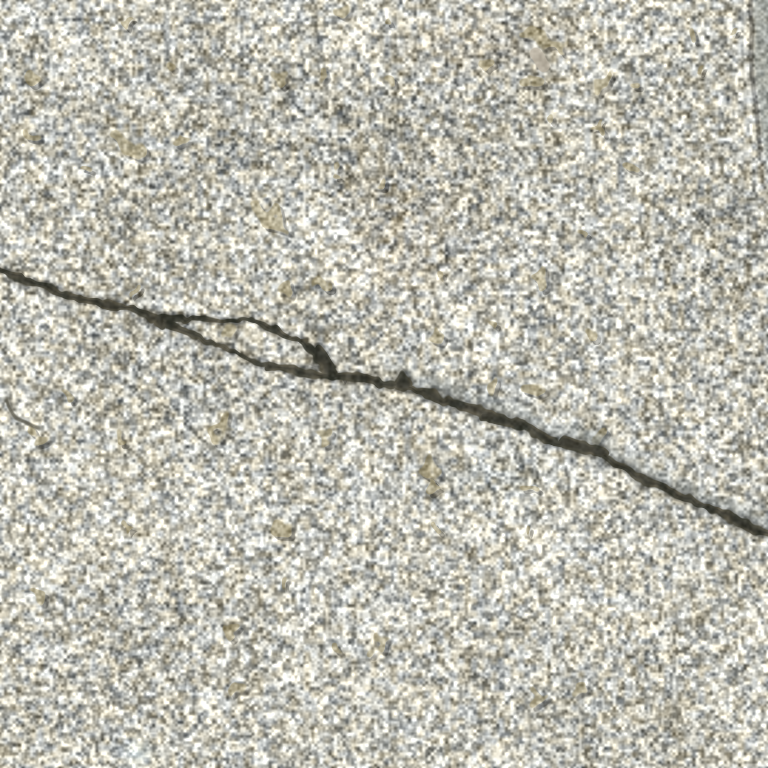
Reproduce this texture procedurally as a Shadertoy shader.

```glsl
// Weathered concrete slab: layered value noise makes the sandy grain and stains,
// a polyline distance field makes the forked crack, and hashed cells scatter
// tan crumbs. A shallow groove runs down the upper right border.

float hash(vec2 p) {
    vec3 q = fract(vec3(p.xyx) * 0.1031);
    q += dot(q, q.yzx + 33.33);
    return fract((q.x + q.y) * q.z);
}

float noise(vec2 p) {
    vec2 i = floor(p), f = fract(p);
    f = f * f * (3.0 - 2.0 * f);
    return mix(mix(hash(i), hash(i + vec2(1, 0)), f.x),
               mix(hash(i + vec2(0, 1)), hash(i + vec2(1, 1)), f.x), f.y);
}

float fbm(vec2 p) {
    float sum = 0.0, amp = 0.5;
    for (int i = 0; i < 4; i++) {
        sum += amp * noise(p);
        p = mat2(1.6, 1.2, -1.2, 1.6) * p + 7.3;
        amp *= 0.5;
    }
    return sum;
}

float segment(vec2 p, vec2 a, vec2 b) {
    vec2 pa = p - a, ba = b - a;
    return length(pa - ba * clamp(dot(pa, ba) / dot(ba, ba), 0.0, 1.0));
}

float blob(vec2 p, vec2 centre, vec2 radius) {
    vec2 d = (p - centre) / radius;
    return exp(-dot(d, d));
}

// Signed distance to the crack: main run, upper fork and broken-out chips
float crack(vec2 p) {
    vec2 run[14] = vec2[14](
        vec2(-0.01, 0.651), vec2(0.098, 0.613), vec2(0.215, 0.586), vec2(0.280, 0.547),
        vec2(0.352, 0.522), vec2(0.436, 0.510), vec2(0.521, 0.501), vec2(0.592, 0.475),
        vec2(0.664, 0.453), vec2(0.729, 0.424), vec2(0.781, 0.408), vec2(0.846, 0.372),
        vec2(0.924, 0.336), vec2(1.01, 0.299));
    vec2 fork[4] = vec2[4](vec2(0.215, 0.588), vec2(0.326, 0.583),
                           vec2(0.390, 0.555), vec2(0.436, 0.513));
    p += 0.009 * (vec2(noise(p * 42.0), noise(p * 42.0 + 19.0)) - 0.5);
    p += 0.005 * (vec2(noise(p * 120.0), noise(p * 120.0 + 31.0)) - 0.5);
    float width = 0.0035 + 0.0035 * noise(p * 28.0 + 4.0);
    float d = 1.0;
    for (int i = 0; i < 13; i++) {
        float thin = (i == 2 || i == 3) ? 0.002 : 0.0;
        d = min(d, segment(p, run[i], run[i + 1]) - width + thin);
    }
    for (int i = 0; i < 3; i++)
        d = min(d, segment(p, fork[i], fork[i + 1]) - width + 0.0015 - 0.001 * float(i));
    d = min(d, length(p - vec2(0.523, 0.503)) - 0.011);
    d = min(d, segment(p, vec2(0.415, 0.537), vec2(0.428, 0.518)) - 0.009);
    d = min(d, segment(p, vec2(0.738, 0.425), vec2(0.782, 0.411)) - 0.009);
    d = min(d, segment(p, vec2(0.630, 0.460), vec2(0.680, 0.446)) - 0.007);
    return min(d, length(p - vec2(0.213, 0.584)) - 0.009);
}

// Coverage of the loose crumbs: one candidate per cell, plus larger clumps
float crumbs(vec2 p) {
    vec2 q = p + 0.022 * (vec2(noise(p * 75.0), noise(p * 75.0 + 57.0)) - 0.5);
    vec2 id = floor(q * 15.0);
    vec2 centre = 0.3 + 0.4 * vec2(hash(id + 3.0), hash(id + 11.0));
    vec2 d = fract(q * 15.0) - centre;
    float chance = 0.22 + 0.22 * smoothstep(0.6, 0.9, p.y) - 0.15 * smoothstep(0.65, 0.9, p.x);
    float radius = 0.08 + 0.10 * hash(id + 23.0);
    float lump = step(hash(id + 41.0), chance) * smoothstep(radius, radius * 0.6, length(d));
    float clump = min(segment(q, vec2(0.772, 0.884), vec2(0.793, 0.904)) - 0.008,
                      segment(q, vec2(0.150, 0.826), vec2(0.177, 0.800)) - 0.009);
    clump = min(clump, segment(q, vec2(0.335, 0.730), vec2(0.368, 0.710)) - 0.008);
    clump = min(clump, segment(q, vec2(0.279, 0.432), vec2(0.290, 0.452)) - 0.007);
    clump = min(clump, segment(q, vec2(0.558, 0.377), vec2(0.563, 0.394)) - 0.008);
    clump = min(clump, segment(q, vec2(0.685, 0.954), vec2(0.735, 0.942)) - 0.008);
    return max(lump, smoothstep(0.002, -0.003, clump));
}

void mainImage(out vec4 fragColor, in vec2 fragCoord) {
    vec2 p = fragCoord / iResolution.xy;
    float px = 1.0 / iResolution.y;

    // Sandy grain with cool and warm specks
    float grain = 0.50 * (noise(p * 165.0) - 0.5) + 0.42 * (noise(p * 270.0 + 8.0) - 0.5);
    float tint = noise(p * 115.0 + 40.0) - 0.5;
    vec3 col = vec3(0.755, 0.750, 0.708) + grain * vec3(1.0, 0.99, 0.96);
    col += tint * vec3(0.06, 0.015, -0.07);

    // Broad stains and pale patches
    col += 0.16 * (fbm(p * 6.0) - 0.47);
    col -= vec3(0.06, 0.07, 0.08) * blob(p, vec2(0.52, 0.69), vec2(0.07, 0.09));
    col -= vec3(0.05, 0.06, 0.07) * blob(p, vec2(0.64, 0.94), vec2(0.11, 0.04));
    col -= vec3(0.09, 0.08, 0.07) * blob(p, vec2(0.65, 0.38), vec2(0.05, 0.03));
    col -= vec3(0.05) * blob(p, vec2(0.87, 0.72), vec2(0.10, 0.14));
    col += 0.08 * blob(p, vec2(0.44, 0.69), vec2(0.04, 0.03));
    col += 0.14 * blob(p, vec2(0.715, 0.29), vec2(0.025, 0.035));
    col += vec3(0.06, 0.10, 0.14) * blob(p, vec2(0.18, 0.02), vec2(0.018, 0.015));

    // Crumbs with shade on their lower right
    float lump = crumbs(p), shade = crumbs(p + vec2(-0.005, 0.005));
    col *= 1.0 - 0.28 * shade * (1.0 - lump);
    col = mix(col, vec3(0.66, 0.62, 0.49) + 0.45 * grain, 0.72 * lump);

    // Flat pale flake and curved twig
    float flake = segment(p, vec2(0.698, 0.930), vec2(0.708, 0.914)) - 0.008;
    col = mix(col, vec3(0.74, 0.71, 0.65) + 0.2 * grain, smoothstep(px, -px, flake));
    vec2 t = p - vec2(0.052, 0.487);
    float twig = abs(length(t) - 0.046 + 0.006 * noise(p * 60.0)) - 0.0018;
    float arc = smoothstep(0.012, -0.005, t.x) * smoothstep(0.0, -0.012, t.y);
    col = mix(col, vec3(0.34, 0.33, 0.28), 0.75 * arc * smoothstep(1.5 * px, -px, twig));

    // Border groove
    float edge = p.x - mix(0.995, 0.977, smoothstep(0.70, 0.95, p.y)) - 0.003 * noise(p * 50.0);
    float upper = smoothstep(0.72, 0.84, p.y);
    col = mix(col, vec3(0.60, 0.62, 0.60) + 0.35 * grain, 0.7 * upper * smoothstep(0.0, 0.008, edge));
    col *= 1.0 - 0.32 * upper * smoothstep(0.005, 0.001, abs(edge));
    col += 0.08 * upper * smoothstep(0.004, 0.0, abs(edge + 0.008));

    // Crack: cool worn lip above its right half, soft rim, dark mottled interior
    float d = crack(p);
    float lip = smoothstep(0.45, 0.58, p.x) * smoothstep(0.016, 0.0, crack(p - vec2(0.002, 0.007)));
    col = mix(col, vec3(0.64, 0.66, 0.65) + 0.5 * grain, 0.6 * lip);
    col *= 1.0 - 0.25 * smoothstep(0.006, 0.0, d);
    vec3 inside = mix(vec3(0.20, 0.21, 0.18), vec3(0.39, 0.37, 0.31), noise(p * 95.0 + 6.0));
    inside = mix(inside, vec3(0.18, 0.18, 0.16), smoothstep(-0.001, -0.006, d) * 0.5) + 0.15 * grain;
    col = mix(col, inside, smoothstep(px, -px, d));

    fragColor = vec4(clamp(col, 0.0, 1.0), 1.0);
}
```
